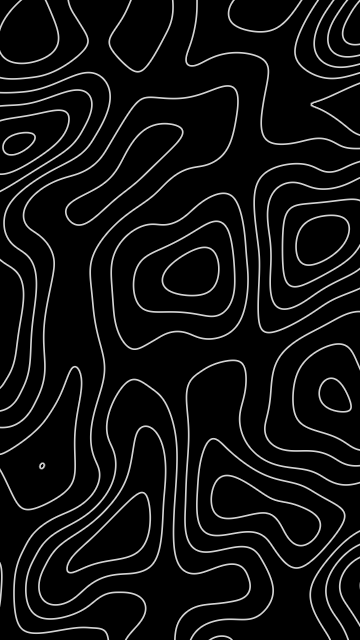
This pattern is drawn by a Shadertoy shader. Its source:

```glsl
// Topographic contour map: thin pale height lines of a smooth noise terrain on black.

const vec3 BACKGROUND = vec3(0.0);
const vec3 LINE_COLOR = vec3(0.83);
const vec2 GRAIN_DIRECTION = vec2(0.6, 0.8);  // hills stretch up and to the right
const vec2 CELLS = vec2(2.9, 3.8);            // noise cells per width: along, across the grain
const float LEVELS = 7.7;                     // contour lines per unit of height
const float HALF_WIDTH = 0.0023;              // half the line width, in canvas widths

// Sine-free hash giving a vector in the square from -1 to 1
vec2 hashVector(vec2 cell) {
    vec3 p = fract(cell.xyx * vec3(0.1031, 0.1030, 0.0973));
    p += dot(p, p.yzx + 33.33);
    return 2.0 * fract((p.xx + p.yz) * p.zy) - 1.0;
}

// Slope contribution of one cell corner
float cornerSlope(vec2 cell, vec2 local, vec2 corner) {
    return dot(hashVector(cell + corner), local - corner);
}

// Gradient noise with quintic blending
float gradientNoise(vec2 p) {
    vec2 cell = floor(p);
    vec2 local = p - cell;
    vec2 blend = local * local * local * (local * (local * 6.0 - 15.0) + 10.0);
    float low = mix(cornerSlope(cell, local, vec2(0, 0)),
                    cornerSlope(cell, local, vec2(1, 0)), blend.x);
    float high = mix(cornerSlope(cell, local, vec2(0, 1)),
                     cornerSlope(cell, local, vec2(1, 1)), blend.x);
    return mix(low, high, blend.y);
}

// Terrain height in contour steps, stretched along the grain
float terrainHeight(vec2 uv, vec2 along, vec2 cells, float levels) {
    vec2 across = vec2(-along.y, along.x);
    vec2 p = vec2(dot(uv, along), dot(uv, across)) * cells;
    return levels * gradientNoise(p + vec2(37.3, 61.7));
}

float height(vec2 uv) {
    return terrainHeight(uv, GRAIN_DIRECTION, CELLS, LEVELS);
}

// Central-difference slope of the terrain
vec2 heightSlope(vec2 uv, float stepSize) {
    vec2 e = vec2(stepSize, 0.0);
    return vec2(height(uv + e.xy) - height(uv - e.xy),
                height(uv + e.yx) - height(uv - e.yx)) / (2.0 * stepSize);
}

// Distance to the nearest contour, in canvas widths
float contourDistance(vec2 uv) {
    float toLevel = abs(fract(height(uv)) - 0.5);
    return toLevel / max(length(heightSlope(uv, 0.002)), 1e-4);
}

// Antialiased coverage of a line
float lineCoverage(float dist, float halfWidth, float pixel) {
    return clamp((halfWidth - dist) / pixel + 0.5, 0.0, 1.0);
}

void mainImage(out vec4 fragColor, in vec2 fragCoord) {
    float pixel = 1.0 / iResolution.x;
    vec2 uv = fragCoord * pixel;
    float line = lineCoverage(contourDistance(uv), HALF_WIDTH, pixel);
    fragColor = vec4(mix(BACKGROUND, LINE_COLOR, line), 1.0);
}
```
